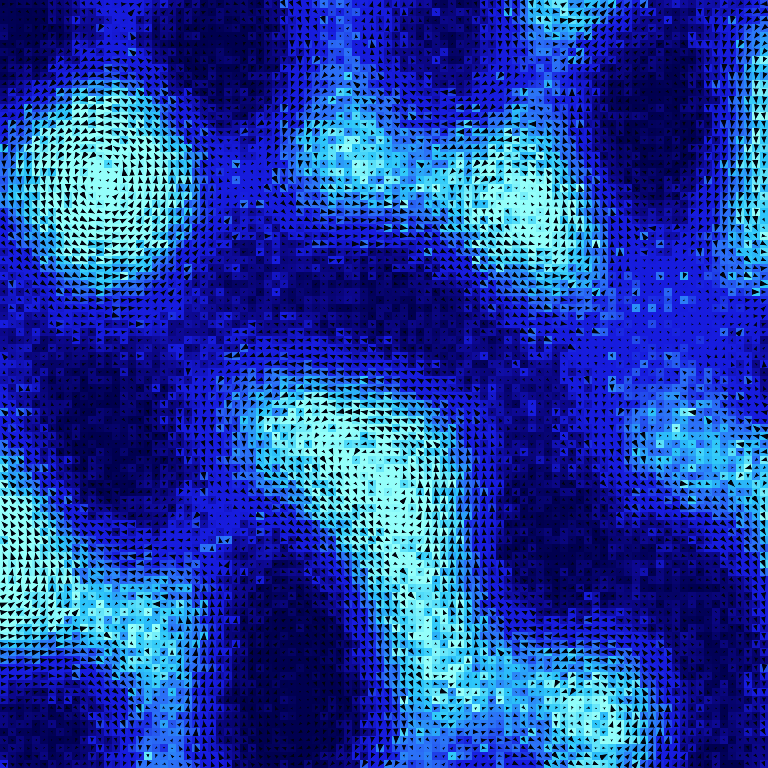
Reproduce this background procedurally as a WebGL 1 fragment shader.

```glsl
precision highp float;

uniform vec2 u_resolution;

float hash(vec2 p) {
    vec3 q = fract(vec3(p.xyx) * 0.1031);
    q += dot(q, q.yzx + 33.33);
    return fract((q.x + q.y) * q.z);
}

// Sum of waves in many directions: gradient in xy, height in z
vec3 waveField(vec2 p) {
    vec3 field = vec3(0.0);
    for (int i = 0; i < 12; i++) {
        float n = float(i);
        float angle = n * 2.4 + 0.5;
        float frequency = 11.0 + 12.0 * hash(vec2(n, 3.7));
        float phase = 6.2832 * hash(vec2(n, 9.1));
        vec2 direction = vec2(cos(angle), sin(angle));
        float a = dot(p, direction) * frequency + phase;
        field += vec3(direction * frequency / 17.0 * cos(a), sin(a));
    }
    return field * 0.41;
}

vec3 oceanPalette(float t) {
    vec3 c = mix(vec3(0.0, 0.0, 0.31), vec3(0.05, 0.03, 0.56), smoothstep(0.0, 0.24, t));
    c = mix(c, vec3(0.09, 0.11, 0.87), smoothstep(0.2, 0.36, t));
    c = mix(c, vec3(0.17, 0.44, 0.97), smoothstep(0.5, 0.68, t));
    c = mix(c, vec3(0.17, 0.78, 0.98), smoothstep(0.68, 0.84, t));
    return mix(c, vec3(0.58, 1.0, 0.98), smoothstep(0.81, 0.97, t));
}

// Triangle centred on the origin, its apex towards +x
float triangleDistance(vec2 q, float len, float halfBase) {
    float slope = halfBase / len;
    float side = (abs(q.y) - halfBase * 0.5 + slope * q.x) / sqrt(1.0 + slope * slope);
    return max(side, -q.x - 0.5 * len);
}

void main() {
    float cells = 96.0;
    float scale = min(u_resolution.x, u_resolution.y);
    vec2 grid = gl_FragCoord.xy / scale * cells;
    vec2 cell = floor(grid);
    vec2 local = fract(grid) - 0.5;
    float pixel = cells / scale;

    vec3 field = waveField((cell + 0.5) / cells);
    float jitter = hash(cell + 17.0) + hash(cell + 43.0) - 1.0;
    float spike = step(0.92, hash(cell + 71.0)) * smoothstep(-1.6, -0.3, field.z);

    // Flat colour per cell, with a few brighter strays
    float level = 1.0 / (1.0 + exp(-1.75 * field.z));
    level += 0.14 * jitter + spike * 0.4 * (1.0 - level);
    vec3 color = oceanPalette(clamp(level, 0.0, 1.0));

    // Black pointer along the contour, sized by the slope
    vec2 flow = vec2(field.y, -field.x);
    flow += 0.6 * (vec2(hash(cell + 131.0), hash(cell + 211.0)) - 0.5);
    float speed = length(flow);
    vec2 heading = flow / max(speed, 0.001);
    vec2 q = vec2(dot(local, heading), dot(local, vec2(-heading.y, heading.x)));
    float size = smoothstep(0.0, 1.3, speed) * mix(0.55, 1.0, smoothstep(0.1, 0.6, level));
    size = max(size, spike * smoothstep(0.2, 0.7, speed) * 1.2);
    float len = mix(0.2, 0.88, size);
    float halfBase = mix(0.1, 0.33, size);
    float d = triangleDistance(q, len, halfBase);
    float ink = 1.0 - smoothstep(-0.5 * pixel, 0.5 * pixel, d);
    color = mix(color, vec3(0.0, 0.01, 0.05), ink);

    gl_FragColor = vec4(color, 1.0);
}
```
